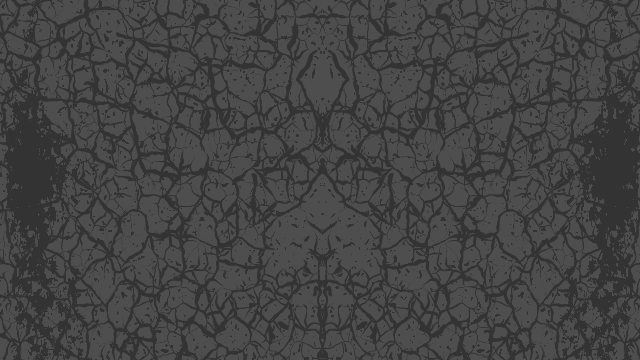
A Shadertoy shader for this texture:

```glsl
vec2 hash2(vec2 p) {
    p = vec2(dot(p, vec2(127.1, 311.7)), dot(p, vec2(269.5, 183.3)));
    return fract(sin(p) * 43758.5);
}

float gradDot(vec2 cell, vec2 offset, vec2 f) {
    return dot(hash2(cell + offset) * 2.0 - 1.0, f - offset);
}

float gradientNoise(vec2 p) {
    vec2 i = floor(p), f = fract(p);
    vec2 u = f * f * f * (f * (f * 6.0 - 15.0) + 10.0);
    float low = mix(gradDot(i, vec2(0, 0), f), gradDot(i, vec2(1, 0), f), u.x);
    float high = mix(gradDot(i, vec2(0, 1), f), gradDot(i, vec2(1, 1), f), u.x);
    return mix(low, high, u.y);
}

float fbm(vec2 p) {
    float sum = 0.0, amp = 0.6;
    for (int i = 0; i < 4; i++) {
        sum += amp * gradientNoise(p);
        p = mat2(1.6, 1.2, -1.2, 1.6) * p + 7.3;
        amp *= 0.75;
    }
    return sum;
}

// Distance to the nearest Voronoi border, in cell units
float cellBorder(vec2 p) {
    vec2 cell = floor(p), f = fract(p), nearest = vec2(0), home = vec2(0);
    float best = 9.0, border = 9.0;
    for (int j = -1; j <= 1; j++)
    for (int i = -1; i <= 1; i++) {
        vec2 g = vec2(i, j);
        vec2 r = g + hash2(cell + g) - f;
        if (dot(r, r) < best) { best = dot(r, r); nearest = r; home = g; }
    }
    for (int j = -2; j <= 2; j++)
    for (int i = -2; i <= 2; i++) {
        vec2 g = home + vec2(i, j);
        vec2 r = g + hash2(cell + g) - f;
        if (i != 0 || j != 0)
            border = min(border, dot(0.5 * (nearest + r), normalize(r - nearest)));
    }
    return border;
}

float segment(vec2 p, vec2 a, vec2 b) {
    vec2 ab = b - a;
    return length(p - a - ab * clamp(dot(p - a, ab) / dot(ab, ab), 0.0, 1.0));
}

float blob(vec2 p, vec2 center, vec2 radius) {
    vec2 d = (p - center) / radius;
    return exp(-dot(d, d));
}

// Main fissures of the mirrored half, as start and end points
const vec4 fissures[12] = vec4[12](
    vec4(0.067, 0.78, 0.006, 0.65), vec4(0.067, 0.78, 0.02, 0.86),
    vec4(0.19, 0.51, 0.19, 0.38), vec4(0.155, 0.515, 0.085, 0.585),
    vec4(0.66, 0.77, 0.537, 0.70), vec4(0.537, 0.70, 0.498, 0.525),
    vec4(0.498, 0.525, 0.40, 0.51), vec4(0.317, 0.84, 0.294, 0.70),
    vec4(0.294, 0.70, 0.25, 0.62), vec4(0.012, 0.525, 0.063, 0.435),
    vec4(0.063, 0.435, 0.125, 0.40), vec4(0.57, 0.905, 0.41, 0.86));

void mainImage(out vec4 fragColor, in vec2 fragCoord) {
    float aa = 0.6 / iResolution.y;
    vec2 p = fragCoord / iResolution.y;
    p.x = abs(p.x - 0.896);
    vec2 wobble = vec2(gradientNoise(p * 24.0), gradientNoise(p * 24.0 + 31.0));
    vec2 ripple = vec2(gradientNoise(p * 65.0 + 9.0), gradientNoise(p * 65.0 + 47.0));
    vec2 q = p + wobble * 0.018 + ripple * 0.005;
    float rough = gradientNoise(p * 17.0 + 5.0) + 0.5 * ripple.x;

    // Broad cells, narrower toward the bottom
    float broad = cellBorder(q * vec2(13.5 - 3.0 * p.y, 9.5) + 20.0) / 10.5;
    float d = broad - 0.0040 - 0.006 * rough;

    // Hairline cracks that come and go
    float fine = cellBorder(q * vec2(25.0, 20.0) + 60.0) / 21.0;
    d = min(d, fine - 0.0016 - 0.009 * gradientNoise(p * 11.0 + 40.0));

    // Large unbroken plates near the axis
    d += 0.03 * blob(p, vec2(0.0, 0.79), vec2(0.045, 0.055));
    d += 0.03 * blob(p, vec2(0.085, 0.34), vec2(0.035, 0.06));
    d += 0.02 * blob(p, vec2(0.0, 0.45), vec2(0.035, 0.05));

    // Main fissures and the central spikes
    vec2 s = p + wobble * 0.012 + ripple * 0.004;
    for (int i = 0; i < 12; i++)
        d = min(d, segment(s, fissures[i].xy, fissures[i].zw) - 0.0052 - 0.004 * rough);
    float upperSpike = max(p.x - 0.010 * smoothstep(0.59, 0.66, p.y), abs(p.y - 0.625) - 0.035);
    float lowerSpike = max(p.x - 0.014 * smoothstep(0.56, 0.52, p.y), abs(p.y - 0.537) - 0.02);
    d = min(d, min(upperSpike, lowerSpike));
    float dark = 1.0 - smoothstep(-aa, aa, d);

    // Small flecks inside the cells
    float fleck = gradientNoise(mat2(62.0, 30.0, -34.0, 48.0) * p + wobble * 2.0);
    float chip = gradientNoise(mat2(85.0, -40.0, 50.0, 70.0) * p + 13.0);
    dark = max(dark, smoothstep(0.27, 0.33, fleck + 0.12 * rough));
    dark = max(dark, smoothstep(0.31, 0.37, chip + 0.15 * rough));

    // Worn grime along both sides
    float grime = 0.85 * blob(p, vec2(0.82, 0.54), vec2(0.08, 0.23));
    grime += 0.55 * blob(p, vec2(0.80, 0.12), vec2(0.075, 0.25));
    grime += 0.45 * blob(p, vec2(0.69, 0.10), vec2(0.05, 0.18));
    grime += 0.34 * blob(p, vec2(0.66, 0.54), vec2(0.12, 0.15));
    grime += 0.36 * blob(p, vec2(0.81, 0.92), vec2(0.04, 0.15));
    grime *= 1.0 - smoothstep(0.874, 0.888, p.x);
    float wear = grime + 0.95 * fbm(p * vec2(34.0, 22.0) + 3.0);
    dark = max(dark, smoothstep(0.50, 0.55, wear));

    fragColor = vec4(vec3(mix(0.304, 0.2, dark)), 1.0);
}
```
